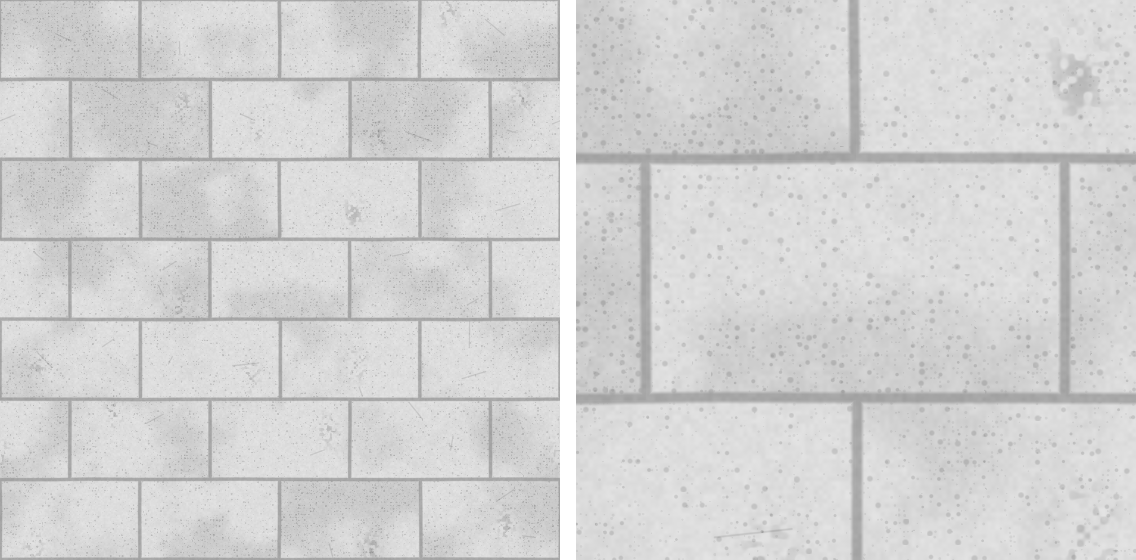
Left: the whole. Right: its middle third, enlarged.
Reproduce this texture procedurally as a Shadertoy shader.

```glsl
const vec2 TILES = vec2(4.0, 7.0);         // repeats across and down
const float ROW_SHIFT = 0.5;               // shift of every second row, in tiles
const float JOINT_HALF_WIDTH = 0.0031;
const float JOINT_SOFTNESS = 0.0015;
const float JOINT_WANDER = 0.0013;
const float JOINT_LIFT = 0.0011;
const vec3 STONE_LIGHT = vec3(0.868);
const vec3 STONE_DARK = vec3(0.795);
const vec3 JOINT_COLOR = vec3(0.645);
const float GRAIN = 0.055;
const float PIT_CELLS = 190.0;
const float PIT_DEPTH = 0.10;
const float SMUDGE_DEPTH = 0.13;
const int SCRATCHES = 2;
const float SCRATCH_HALF_WIDTH = 0.0005;
const float SCRATCH_DEPTH = 0.09;

float hash(vec2 p) {
    vec3 q = fract(p.xyx * 0.1031);
    q += dot(q, q.yzx + 33.33);
    return fract((q.x + q.y) * q.z);
}

vec2 hash2(vec2 p) {
    return vec2(hash(p + 17.3), hash(p + 71.9));
}

// Value noise that wraps over the canvas
float noise(vec2 uv, vec2 cells, float seed) {
    vec2 p = uv * cells;
    vec2 i = floor(p), f = fract(p);
    f = f * f * (3.0 - 2.0 * f);
    vec2 a = mod(i, cells) + seed, b = mod(i + 1.0, cells) + seed;
    return mix(mix(hash(a), hash(vec2(b.x, a.y)), f.x),
               mix(hash(vec2(a.x, b.y)), hash(b), f.x), f.y);
}

float fbm(vec2 uv, float cells, float seed) {
    float sum = 0.0, weight = 0.5;
    for (int i = 0; i < 5; i++) {
        sum += weight * noise(uv, vec2(cells), seed + float(i) * 13.0);
        cells *= 2.0;
        weight *= 0.5;
    }
    return sum / 0.96875;
}

float segmentDistance(vec2 p, vec2 a, vec2 b) {
    vec2 ab = b - a;
    return length(p - a - ab * clamp(dot(p - a, ab) / dot(ab, ab), 0.0, 1.0));
}

// Small dark pores, one candidate per cell
float pits(vec2 uv, float cells, float density) {
    vec2 id = mod(floor(uv * cells), cells);
    vec2 center = 0.3 + 0.4 * hash2(id);
    float radius = mix(0.2, 0.5, hash(id + 5.7));
    float spot = 1.0 - smoothstep(radius * 0.4, radius, length(fract(uv * cells) - center));
    return spot * step(hash(id + 41.1), density);
}

// Hairline scratches scattered over one tile
float scratches(vec2 local, vec2 tile, float pixel) {
    float mark = 0.0;
    for (int i = 0; i < SCRATCHES; i++) {
        vec2 key = tile * 7.0 + float(i) * 31.7;
        vec2 start = (0.15 + 0.7 * hash2(key)) / TILES;
        float angle = 6.2832 * hash(key + 3.1);
        float reach = mix(0.012, 0.05, hash(key + 9.4));
        vec2 end = start + reach * vec2(cos(angle), sin(angle));
        float d = segmentDistance(local, start, end);
        float line = 1.0 - smoothstep(0.0, SCRATCH_HALF_WIDTH + pixel, d);
        mark = max(mark, line * step(0.45, hash(key + 6.2)));
    }
    return mark;
}

// Distance to the nearest joint, each one slightly out of line
float jointDistance(vec2 uv, float row, float shift) {
    float wave = noise(uv, vec2(12.0), 3.0) - 0.5;
    float column = round(uv.x * TILES.x - shift);
    float jitter = hash(vec2(mod(column, TILES.x), row) + 8.5) - 0.5;
    float x = uv.x - (column + shift) / TILES.x - JOINT_WANDER * (2.0 * jitter + wave);
    float y = uv.y - round(uv.y * TILES.y) / TILES.y - JOINT_LIFT - JOINT_WANDER * wave;
    return min(abs(x), abs(y));
}

void mainImage(out vec4 fragColor, in vec2 fragCoord) {
    vec2 uv = fragCoord / iResolution.xy;
    float pixel = 1.0 / min(iResolution.x, iResolution.y);

    // Tile layout
    float row = floor(uv.y * TILES.y);
    float shift = ROW_SHIFT * mod(row, 2.0);
    vec2 grid = uv * TILES - vec2(shift, 0.0);
    vec2 tile = vec2(mod(floor(grid.x), TILES.x), row);
    vec2 local = fract(grid) / TILES;
    float seed = floor(200.0 * hash(tile + 2.6));

    // Cloudy stone, different on every tile
    float cloud = fbm(uv, 9.0, seed);
    float tone = smoothstep(0.27, 0.62, cloud + 0.06 * (hash(tile + 12.8) - 0.5));
    vec3 color = mix(STONE_DARK, STONE_LIGHT, tone);

    // Grain and pores
    float grain = 0.6 * noise(uv, vec2(380.0), 5.0) + 0.4 * noise(uv, vec2(170.0), 9.0);
    color += GRAIN * (grain - 0.5);
    float density = mix(0.30, 0.12, tone);
    color -= PIT_DEPTH * pits(uv, PIT_CELLS, density);
    color -= 0.5 * PIT_DEPTH * pits(uv + 0.37, 2.0 * PIT_CELLS, density);

    // Rough smudges and scratches
    vec2 smudgeCenter = mix(vec2(0.15), vec2(0.85), hash2(tile + 23.0)) / TILES;
    vec2 fromSmudge = (local - smudgeCenter) / vec2(0.016, 0.026);
    float smudge = exp(-dot(fromSmudge, fromSmudge)) * step(0.45, hash(tile + 50.0));
    color -= SMUDGE_DEPTH * smudge * smoothstep(0.5, 0.8, noise(uv, vec2(210.0), 27.0));
    color -= SCRATCH_DEPTH * scratches(local, tile, pixel);

    // Joints with a soft edge
    float d = jointDistance(uv, row, shift);
    float soft = max(JOINT_SOFTNESS, 0.7 * pixel);
    float joint = 1.0 - smoothstep(JOINT_HALF_WIDTH - soft, JOINT_HALF_WIDTH + soft, d);
    vec3 mortar = JOINT_COLOR + GRAIN * (grain - 0.5) + 0.05 * (cloud - 0.5);
    color = mix(color, mortar, joint * 0.95);

    fragColor = vec4(clamp(color, 0.0, 1.0), 1.0);
}
```
